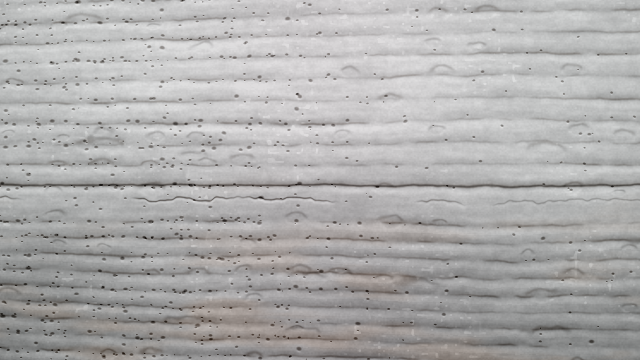
Give the GLSL for this texture, as a WebGL 1 fragment shader.

```glsl
precision highp float;

uniform vec2 u_resolution;

const float MAIN_GROOVE = 0.486;
const float LOWER_START = 0.386;

float hash(vec2 p) {
  vec3 q = fract(p.xyx * vec3(0.1031, 0.1137, 0.0973));
  q += dot(q, q.yzx + 33.33);
  return fract((q.x + q.y) * q.z);
}

float noise(vec2 p) {
  vec2 i = floor(p), f = fract(p);
  f = f * f * (3.0 - 2.0 * f);
  return mix(mix(hash(i), hash(i + vec2(1.0, 0.0)), f.x),
             mix(hash(i + vec2(0.0, 1.0)), hash(i + vec2(1.0)), f.x), f.y);
}

float fbm(vec2 p) {
  float sum = 0.0, amp = 0.5;
  for (int i = 0; i < 4; i++) {
    sum += amp * noise(p);
    p = p * 2.03 + 17.1;
    amp *= 0.5;
  }
  return sum / 0.9375;
}

float bell(float d, float width) {
  d /= width;
  return exp(-d * d);
}

// Grain coordinates: rows fan out to the right and waver
vec2 grainSpace(vec2 p) {
  float v = MAIN_GROOVE + (p.y - MAIN_GROOVE) / (1.0 + 0.055 * p.x);
  v += 0.016 * (noise(p * vec2(2.2, 5.0)) - 0.5);
  v += 0.006 * (noise(p * vec2(14.0, 18.0) + 5.0) - 0.5);
  v += 0.003 * (noise(p * vec2(60.0, 40.0)) - 0.5);
  return vec2(p.x, v);
}

// Signed distance to the nearest groove (x) and its row number (y)
vec2 nearestGroove(float v) {
  bool upper = v > 0.458;
  float pitch = upper ? 0.056 : 0.045;
  float row = (v - (upper ? MAIN_GROOVE : LOWER_START)) / pitch;
  float id = floor(row + 0.5);
  if (!upper) id = min(id, 0.0);
  return vec2((row - id) * pitch, upper ? id : id - 40.0);
}

// Shaded relief of the grooves: dark lip, soft shade above, bright ridge below
float grooves(vec2 g) {
  vec2 n = nearestGroove(g.y);
  float isMain = 1.0 - step(0.5, abs(n.y));
  float along = noise(vec2(g.x * 3.5, n.y * 7.3));
  float broken = noise(vec2(g.x * 22.0, n.y * 3.1));
  float strength = mix(0.25 + 0.75 * along, 1.1, isMain);
  float lip = bell(n.x, 0.0032) * mix(smoothstep(0.15, 0.75, broken), 1.0, isMain);
  float shade = bell(n.x - 0.005, 0.010);
  float ridge = bell(n.x + 0.014, 0.010);
  return strength * (-0.19 * lip - 0.10 * shade + 0.055 * ridge) - 0.10 * isMain * lip;
}

// Small pits gathered along the grooves, lit on their lower rim
float pits(vec2 g, float cell, float density, float seed) {
  vec2 id = floor(g / cell + seed);
  vec2 jitter = vec2(hash(id + seed), hash(id + seed + 31.0));
  vec2 centre = (id - seed + 0.3 + 0.4 * jitter) * cell;
  float near = 0.12 + bell(nearestGroove(centre.y).x, 0.010);
  float present = step(hash(id + seed + 67.0), density * near);
  float radius = cell * mix(0.10, 0.20, hash(id + seed + 91.0));
  vec2 q = (g - centre) / radius * vec2(0.75, 1.1);
  float hole = 1.0 - smoothstep(0.3, 1.2, length(q));
  float rim = bell(length(q + vec2(0.1, 1.0)), 0.7);
  return present * (0.09 * rim - 0.30 * hole);
}

// Broad shallow blisters, shadowed along the upper edge
float blisters(vec2 g, vec2 cell, float density, float seed) {
  vec2 id = floor(g / cell + seed);
  vec2 jitter = vec2(hash(id + seed + 3.0), hash(id + seed + 43.0));
  vec2 q = fract(g / cell + seed) - 0.35 - 0.3 * jitter;
  q /= mix(0.12, 0.24, hash(id + seed + 13.0));
  q += 0.5 * (vec2(noise(g * 40.0), noise(g * 40.0 + 9.0)) - 0.5);
  float edge = bell(length(q) - 1.0, 0.25);
  float present = step(hash(id + seed + 59.0), density);
  return present * edge * (0.03 - 0.16 * smoothstep(-0.4, 0.8, q.y));
}

// Jagged hairline crack below the main groove
float crack(vec2 g) {
  float path = 0.449 + 0.012 * (noise(vec2(g.x * 16.0, 2.0)) - 0.5);
  path += 0.008 * (noise(vec2(g.x * 65.0, 8.0)) - 0.5);
  float open = smoothstep(0.25, 0.55, noise(vec2(g.x * 9.0, 4.0)));
  float fade = 1.0 - 0.6 * smoothstep(0.9, 1.4, g.x);
  return open * fade * (0.08 * bell(g.y - path + 0.006, 0.004) - 0.32 * bell(g.y - path, 0.0024));
}

void main() {
  vec2 p = gl_FragCoord.xy / u_resolution.y;
  float side = gl_FragCoord.x / u_resolution.x - 0.5;
  vec2 g = grainSpace(p);

  // Soft overall light, brighter toward the top centre
  float light = mix(0.60, 0.805, smoothstep(0.0, 0.8, p.y)) - 0.22 * side * side;
  light += 0.10 * (fbm(p * vec2(1.8, 4.0)) - 0.5);

  // Streaky grain, plaster mottling and fine grit
  light += 0.12 * (fbm(g * vec2(7.0, 55.0)) - 0.5);
  light += 0.07 * (fbm(p * vec2(45.0, 70.0)) - 0.5);
  light += 0.035 * (noise(p * 210.0) - 0.5);
  light += 0.08 * smoothstep(0.78, 0.95, noise(p * vec2(75.0, 120.0))) * smoothstep(0.45, 0.7, fbm(p * 5.0));

  // Relief, with most pits on the left
  float leftness = 1.0 - smoothstep(0.5, 1.25, p.x);
  float relief = grooves(g) + crack(g);
  for (int i = 0; i < 3; i++) {
    float layer = float(i);
    relief += pits(g, 0.020 + 0.007 * layer, 0.08 + 0.42 * leftness, 3.37 + 11.41 * layer);
  }
  relief += blisters(g, vec2(0.13, 0.075), 0.30, 5.2);
  relief += blisters(g, vec2(0.31, 0.12), 0.16, 21.7);
  light = clamp(light + relief, 0.10, 0.87);

  // Cool grey plaster with brown stains in the low, dark places
  float stain = smoothstep(0.50, 0.75, fbm(p * vec2(3.0, 14.0) + 8.0)) * (1.0 - smoothstep(0.1, 0.6, p.y));
  stain += smoothstep(0.04, 0.25, -relief) * 0.5;
  vec3 cool = vec3(-0.004, 0.003, 0.002);
  vec3 brown = vec3(0.018, -0.012, -0.035);
  vec3 pink = vec3(0.010, -0.006, 0.0) * bell(side, 0.25);
  gl_FragColor = vec4(vec3(light) + cool + pink + brown * stain, 1.0);
}
```
